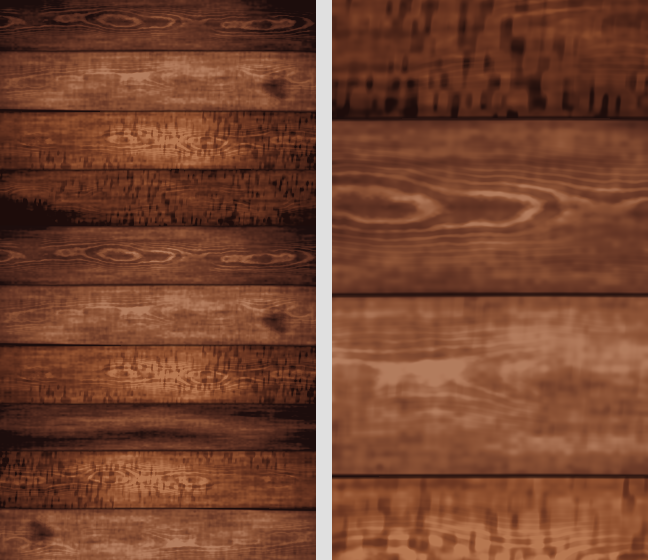
Left, the full canvas; right, a detail of the centre.
This texture is drawn by a Shadertoy shader. Its source:

```glsl
// Ten weathered brown planks laid across, with cathedral grain, saw marks and dark seams.
#define PLANKS 10
#define SEAM_WIDTH 0.0012
#define SEAM_SHADE 0.24
#define FIBRE 0.20
#define FIGURE 0.36
#define SAW_MARKS 0.24
#define TICKS 0.30
#define BLOTCHES 0.62
#define VIGNETTE 0.42

// Plank boundaries from the top down; the outer two are cropped by the canvas.
const float seams[11] = float[11](-0.014, 0.091, 0.199, 0.303, 0.404, 0.509,
                                  0.617, 0.721, 0.805, 0.908, 1.016);
// Board design used by each plank.
const int designs[10] = int[10](0, 1, 2, 3, 0, 1, 2, 4, 2, 1);
// Per design: base tone, figure strength, saw tick strength, knot strength.
const vec4 styles[5] = vec4[5](
    vec4(0.53, 1.00, 0.03, 0.0),
    vec4(0.88, 0.55, 0.20, 1.0),
    vec4(0.80, 0.75, 0.90, 0.0),
    vec4(0.57, 0.70, 1.00, 0.0),
    vec4(0.50, 0.05, 0.12, 0.0));

float hash(vec2 p) {
    vec3 q = fract(vec3(p.xyx) * 0.1031);
    q += dot(q, q.yzx + 33.33);
    return fract((q.x + q.y) * q.z);
}

float noise(vec2 p) {
    vec2 i = floor(p), f = fract(p);
    f = f * f * (3.0 - 2.0 * f);
    return mix(mix(hash(i), hash(i + vec2(1, 0)), f.x),
               mix(hash(i + vec2(0, 1)), hash(i + vec2(1, 1)), f.x), f.y);
}

float fbm(vec2 p) {
    float sum = 0.0, amp = 0.5;
    for (int i = 0; i < 4; i++) {
        sum += amp * noise(p);
        p = p * 2.03 + 17.0;
        amp *= 0.5;
    }
    return sum;
}

// Wood colour from near black (0) to pale tan (1).
vec3 woodRamp(float t) {
    vec3 c = mix(vec3(0.11, 0.05, 0.045), vec3(0.28, 0.14, 0.10), smoothstep(0.0, 0.30, t));
    c = mix(c, vec3(0.40, 0.21, 0.14), smoothstep(0.25, 0.54, t));
    c = mix(c, vec3(0.55, 0.32, 0.20), smoothstep(0.48, 0.78, t));
    return mix(c, vec3(0.70, 0.48, 0.35), smoothstep(0.72, 1.0, t));
}

// Tone of one board; b runs 0..1 along its length and from top to bottom.
float boardTone(vec2 b, int design) {
    vec4 style = styles[design];
    vec2 s = b + vec2(float(design) * 7.3, float(design) * 13.7);
    float tone = style.x;

    // Long fibres, fine pores and stains
    tone += FIBRE * (noise(vec2(s.x * 7.0, s.y * 20.0)) - 0.5);
    tone += 0.7 * FIBRE * (noise(vec2(s.x * 35.0, s.y * 26.0)) - 0.5);
    tone += 0.5 * FIBRE * (noise(s * vec2(120.0, 28.0)) - 0.5);
    tone += BLOTCHES * (fbm(s * vec2(3.5, 2.0)) - 0.47);

    // Cathedral figure: thin flat lenses strung along the middle, broken by wear
    float off = b.y - 0.50 - 0.16 * (noise(vec2(s.x * 4.0, 4.0)) - 0.5);
    float height = 1.2 * noise(vec2(s.x * 8.0, 9.0)) + 0.4 * fbm(s * vec2(24.0, 7.0));
    float ring = abs(fract(2.6 * (height - 24.0 * off * off)) - 0.5) * 2.0;
    float spread = exp(-30.0 * off * off);
    float shown = smoothstep(0.25, 0.60, noise(s * vec2(11.0, 3.0)));
    tone += FIGURE * style.y * spread * (shown * smoothstep(0.30, 0.95, ring) - 0.22);

    // Fine saw marks, and short hairline ticks across the grain in worn patches
    float saw = noise(vec2(s.x * 125.0, s.y * 5.0));
    float comb = noise(vec2(s.x * 140.0 + s.y * 2.0, s.y * 9.0));
    float ticks = smoothstep(0.40, 0.90, comb);
    float worn = smoothstep(0.42, 0.72, fbm(s * vec2(8.0, 3.5)) + 0.22 * smoothstep(0.2, 0.6, b.x));
    tone += SAW_MARKS * min(style.z + 0.2, 0.5) * (saw - 0.5);
    tone -= TICKS * style.z * ticks * worn;

    // Knot with a soft dark heart
    vec2 k = (b - vec2(0.87, 0.60)) * vec2(1.0, 0.20);
    float r = length(k) + 0.06 * (fbm(s * vec2(26.0, 7.0)) - 0.47);
    tone -= style.w * 0.45 * smoothstep(0.065, 0.0, r);

    // Scorched lower left corner, and the broad stains of the plain board
    if (design == 3) tone -= 0.60 * smoothstep(0.45, 0.0, b.x) * smoothstep(0.30, 0.95, b.y);
    if (design == 4) tone += 0.14 * cos(b.y * 11.0 + 2.5 * noise(s * vec2(3.0, 1.0)));
    return tone;
}

void mainImage(out vec4 fragColor, in vec2 fragCoord) {
    vec2 p = fragCoord / iResolution.xy;
    p.y = 1.0 - p.y;

    // Find the plank under this point
    float y = p.y + 0.0012 * (noise(vec2(p.x * 9.0, 3.0)) - 0.5);
    int plank = 0;
    for (int i = 1; i < PLANKS; i++) if (y > seams[i]) plank = i;
    float top = seams[plank], bottom = seams[plank + 1];
    vec2 board = vec2(p.x, (y - top) / (bottom - top));
    if (plank >= 8) board = 1.0 - board;   // last two boards are turned around
    int design = designs[plank];
    float tone = boardTone(board, design);

    // Darkened edges, seams, and a split along the foot of the pale boards
    float edge = min(y - top, bottom - y);
    tone -= SEAM_SHADE * exp(-edge / 0.007);
    tone -= VIGNETTE * pow(abs(2.0 * p.x - 1.0), 2.5) + 0.25 * smoothstep(0.12, 0.0, p.y);
    float split = 0.005 * smoothstep(0.55, 0.05, board.x);
    float foot = (1.0 - board.y) * (bottom - top);
    if (design == 1) tone *= smoothstep(split - 0.002, split + 0.002, foot + 0.001);

    // Colour, with warmer stain on the ticked boards
    float soft = 1.5 / iResolution.y;
    float seam = 1.0 - smoothstep(SEAM_WIDTH - soft, SEAM_WIDTH + soft, edge);
    vec3 colour = woodRamp(clamp(tone, 0.0, 1.0));
    colour *= design == 2 || design == 3 ? vec3(1.02, 0.97, 0.90) : vec3(1.0, 1.01, 1.04);
    colour = mix(colour, vec3(0.11, 0.05, 0.045), 0.75 * seam);
    fragColor = vec4(colour, 1.0);
}
```
